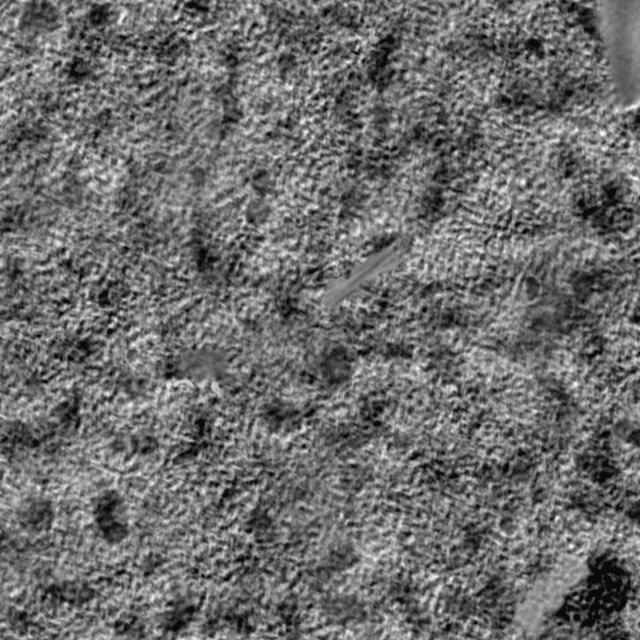
This texture is drawn by a Shadertoy shader. Its source:

```glsl
// Draws a grey electron-microscope view of a rough, pitted, granular surface.

const float BASE_TONE = 0.478;
const float GRAIN_FREQ = 88.0;       // fine bumps per canvas height
const float RELIEF_GAIN = 0.31;      // slanting light on the grains
const float HEIGHT_GAIN = 0.28;      // raised grains look paler
const float FOLD_FREQ = 13.0;        // broad folds per canvas height
const float FOLD_GAIN = 0.17;
const float PIT_GAIN = 0.20;
const float CRATER_GRID = 8.0;
const float CRATER_CHANCE = 0.5;
const float CRATER_DARK = 0.20;
const float EDGE_SHADOW = 0.26;
const vec2 LIGHT = vec2(-0.45, 0.89);
const vec2 FLAKE_START = vec2(0.518, 0.536);
const vec2 FLAKE_END = vec2(0.603, 0.594);
const vec2 SHARD = vec2(0.322, 0.392);
const vec2 LOBE_START = vec2(0.825, 0.035);
const vec2 LOBE_END = vec2(0.89, 0.11);

vec2 hash22(vec2 p) {
    vec3 q = fract(p.xyx * vec3(0.1031, 0.1030, 0.0973));
    q += dot(q, q.yzx + 33.33);
    return fract((q.xx + q.yz) * q.zy);
}

float bell(float x) { return exp(-x * x); }

float cornerSlope(vec2 cell, vec2 corner, vec2 f) {
    return dot(hash22(cell + corner) * 2.0 - 1.0, f - corner);
}

// Gradient noise, roughly -0.7 to 0.7
float noise(vec2 p) {
    vec2 i = floor(p), f = fract(p);
    vec2 u = f * f * f * (f * (f * 6.0 - 15.0) + 10.0);
    float low = mix(cornerSlope(i, vec2(0, 0), f), cornerSlope(i, vec2(1, 0), f), u.x);
    float high = mix(cornerSlope(i, vec2(0, 1), f), cornerSlope(i, vec2(1, 1), f), u.x);
    return 1.22 * mix(low, high, u.y);
}

float ridge(vec2 p) { return 0.175 - abs(noise(p)); }

// Rounded grains joined by winding crests
float grainHeight(vec2 p) {
    vec2 q = vec2(dot(p, vec2(LIGHT.y, -LIGHT.x)) * 1.1, dot(p, LIGHT)) * GRAIN_FREQ;
    return noise(q) + 0.36 * noise(q * 2.03 + 17.0) + 0.9 * ridge(q * 0.68 + 41.0);
}

float foldHeight(vec2 p) {
    vec2 q = p * FOLD_FREQ;
    return noise(q + 7.0) + 0.7 * ridge(q * 1.3 + 29.0) + 0.45 * noise(q * 2.4 + 63.0);
}

float capsule(vec2 p, vec2 a, vec2 b, float radius) {
    vec2 ab = b - a;
    float t = clamp(dot(p - a, ab) / dot(ab, ab), 0.0, 1.0);
    return length(p - a - ab * t) - radius;
}

// x: bowl darkness, y: lit rim
vec2 craters(vec2 uv) {
    vec2 p = uv * CRATER_GRID + 0.16 * vec2(noise(uv * 24.0), noise(uv * 24.0 + 9.0));
    vec2 result = vec2(0.0);
    for (int k = 0; k < 9; k++) {
        vec2 cell = floor(p) + vec2(k % 3, k / 3) - 1.0;
        vec2 kind = hash22(cell + 71.0);
        if (kind.x > CRATER_CHANCE) continue;
        vec2 d = p - cell - 0.2 - 0.6 * hash22(cell + 5.0);
        float t = length(d) / mix(0.09, 0.3, kind.y * kind.y);
        float facing = dot(d / max(length(d), 0.001), -LIGHT);
        float bowl = smoothstep(1.05, 0.6, t) * (0.8 - 0.35 * facing * t);
        result = max(result, vec2(bowl, bell((t - 1.12) * 5.0) * (0.5 + 0.5 * facing)));
    }
    return result;
}

void mainImage(out vec4 fragColor, in vec2 fragCoord) {
    vec2 uv = fragCoord / iResolution.y;
    vec2 p = uv + 0.007 * vec2(noise(uv * 14.0), noise(uv * 14.0 + 31.0));
    vec2 ragged = uv + 0.012 * vec2(noise(uv * 40.0), noise(uv * 40.0 + 13.0));

    // Broad tone, folds, hollows and thin winding crests
    float pits = smoothstep(0.08, 0.4, noise(ragged * 21.0 + 3.0));
    pits += 0.6 * smoothstep(0.12, 0.42, noise(ragged * 11.0 + 37.0));
    float crest = smoothstep(0.045, 0.0, abs(noise(p * 9.0 + 57.0)))
                * smoothstep(0.0, 0.25, noise(uv * 6.0 + 23.0));
    vec2 foldStep = LIGHT * 0.2 / FOLD_FREQ;
    float tone = BASE_TONE + 0.12 * noise(uv * 6.0) + 0.08 * noise(uv * 3.0 + 11.0);
    tone += FOLD_GAIN * (foldHeight(p - foldStep) - foldHeight(p + foldStep));
    tone += 0.12 * crest - PIT_GAIN * pits;
    float rough = 1.0 + 0.5 * noise(uv * 5.0 + 80.0) - 0.2 * min(pits, 1.0);

    // Round craters, smoother inside
    vec2 crater = craters(uv);
    tone += 0.13 * crater.y - CRATER_DARK * crater.x;
    rough *= 1.0 - 0.45 * crater.x;

    // Deep shadows along the right side
    float side = smoothstep(0.84, 0.97, uv.x);
    tone -= EDGE_SHADOW * side * smoothstep(0.0, 0.35, noise(ragged * vec2(13.0, 8.0) + 4.0));

    // Smooth ledge in the upper right, with a bright lip over a dark gap
    float ledgeSide = smoothstep(0.93, 0.96, ragged.x + 0.07 * noise(uv * 8.0));
    float overLip = uv.y - 0.815 - 0.5 * (uv.x - 0.94) - 0.02 * noise(uv * 20.0);
    float ledge = ledgeSide * smoothstep(-0.003, 0.006, overLip);
    tone = mix(tone, 0.46 + 0.25 * noise(uv * vec2(22.0, 8.0)), ledge);
    tone += ledgeSide * 0.32 * bell(overLip / 0.006);
    tone -= ledgeSide * 0.25 * smoothstep(-0.06, -0.03, overLip) * smoothstep(0.0, -0.015, overLip);

    // Pale lobe in the lower right and its shadow
    float lobe = smoothstep(0.012, -0.006, capsule(ragged, LOBE_START, LOBE_END, 0.02));
    tone -= 0.2 * smoothstep(0.05, 0.0, capsule(ragged, LOBE_START + 0.06 * LIGHT.yx, LOBE_END + 0.06 * LIGHT.yx, 0.02));
    tone = mix(tone, 0.57, lobe);

    // Streaked flake near the centre, shaded at its left end
    vec2 along = normalize(FLAKE_END - FLAKE_START);
    vec2 streak = vec2(dot(uv, along) * 14.0, dot(uv, vec2(-along.y, along.x)) * 130.0);
    float flake = smoothstep(0.004, -0.004, capsule(ragged, FLAKE_START, FLAKE_END, 0.015));
    tone -= 0.2 * smoothstep(0.03, 0.0, length(ragged - FLAKE_START - vec2(-0.01, 0.03)));
    tone = mix(tone, 0.48 + 0.22 * noise(streak), flake);

    // Grain relief under slanting light
    rough *= (1.0 - 0.85 * ledge) * (1.0 - 0.6 * lobe) * (1.0 - 0.85 * flake);
    vec2 toLight = LIGHT * 0.25 / GRAIN_FREQ;
    float relief = grainHeight(p - toLight) - grainHeight(p + toLight);
    tone += rough * (RELIEF_GAIN * relief + HEIGHT_GAIN * grainHeight(p));

    // Small glowing shard with a dull hollow above it
    vec2 s = ragged - SHARD;
    tone = mix(tone, 0.31, 0.7 * smoothstep(0.045, 0.02, length((s - vec2(0.0, 0.04)) * vec2(0.8, 1.3))));
    float glow = smoothstep(0.034, 0.015, length(s * vec2(1.0, 1.5))) * smoothstep(-0.1, 0.15, noise(uv * 50.0));
    vec2 hook = s + vec2(0.036, 0.0);
    glow = max(glow, smoothstep(0.006, 0.001, abs(length(hook) - 0.014)) * smoothstep(-0.004, 0.006, hook.y));
    fragColor = vec4(vec3(clamp(mix(tone, 0.86, 0.85 * glow), 0.04, 0.96)), 1.0);
}
```
